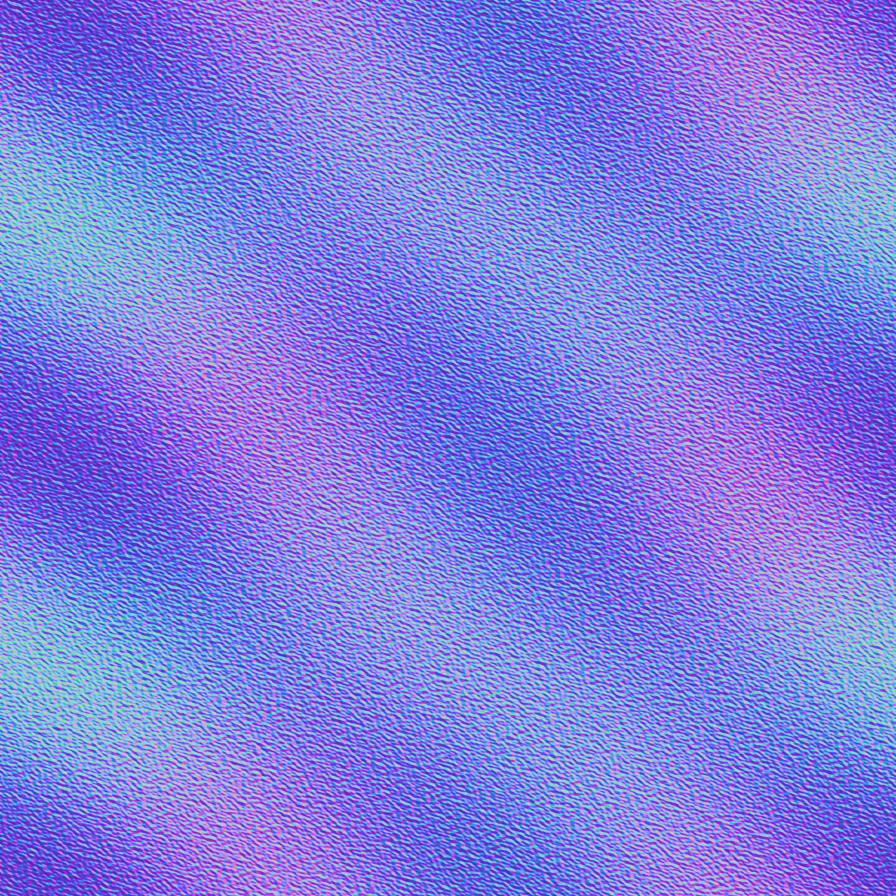
This texture map is drawn by a Shadertoy shader. Its source:

```glsl
// Tangent-space normal map of a finely wrinkled sheet over broad diagonal swells.
// Slopes of a few whole-number waves and of two wrapping layers of leaning
// gradient noise are summed, turned into unit normals and averaged per pixel.

#define GRAIN_CELLS  vec2(180.0, 280.0)  // fine wrinkles per canvas
#define GRAIN_LEAN   75.0                // rows dropped from left to right edge
#define FOLD_CELLS   vec2(115.0, 180.0)  // slightly larger wrinkles
#define FOLD_LEAN    50.0
#define GRAIN_DEPTH  1.0
#define FOLD_DEPTH   0.50
#define SWELL_DEPTH  1.1
#define TILT_GAIN    0.85                // strength of red and green
#define SLOPE_UNIT   256.0               // cell count at which depth equals slope
#define SAMPLES      3                   // smoothing samples per pixel side

const float TAU = 6.2831853;

// Unit gradient at a lattice point; the leaning lattice wraps on the canvas
vec2 latticeGradient(vec2 cell, vec2 cells, float lean, uint seed) {
    float turns = floor(cell.x / cells.x);
    cell -= turns * vec2(cells.x, lean);
    uvec2 c = uvec2(mod(cell + 0.5, cells));
    uint h = c.x * 1973u + c.y * 9277u + seed * 26699u;
    h = (h ^ (h >> 16)) * 73244475u;
    h = (h ^ (h >> 15)) * 73244475u;
    h ^= h >> 16;
    float angle = TAU * float(h & 65535u) / 65536.0;
    return vec2(cos(angle), sin(angle));
}

// Analytic slope of tiling gradient noise, measured on the canvas
vec2 noiseSlope(vec2 uv, vec2 cells, float lean, uint seed) {
    vec2 p = uv * cells + vec2(0.0, lean * uv.x);
    vec2 i = floor(p);
    vec2 f = p - i;
    vec2 u = f * f * f * (f * (f * 6.0 - 15.0) + 10.0);
    vec2 du = 30.0 * f * f * (f * (f - 2.0) + 1.0);

    vec2 ga = latticeGradient(i, cells, lean, seed);
    vec2 gb = latticeGradient(i + vec2(1, 0), cells, lean, seed);
    vec2 gc = latticeGradient(i + vec2(0, 1), cells, lean, seed);
    vec2 gd = latticeGradient(i + vec2(1, 1), cells, lean, seed);
    float a = dot(ga, f);
    float b = dot(gb, f - vec2(1, 0));
    float c = dot(gc, f - vec2(0, 1));
    float d = dot(gd, f - vec2(1, 1));

    vec2 blended = mix(mix(ga, gb, u.x), mix(gc, gd, u.x), u.y);
    vec2 across = mix(vec2(b - a, c - a), vec2(d - c, d - b), u.yx);
    vec2 slope = blended + du * across;
    return (slope * cells + vec2(lean * slope.y, 0.0)) / SLOPE_UNIT;
}

// Slope of one plane wave with whole-number repeats
vec2 waveSlope(vec2 uv, vec2 repeats, float phase, float steepness) {
    return steepness * normalize(repeats) * cos(TAU * (dot(repeats, uv) - phase));
}

// Broad swells: diagonal bands, crossed by level and upright ones
vec2 swellSlope(vec2 uv) {
    vec2 s = waveSlope(uv, vec2(2, 2), 0.60, 0.36);
    s += waveSlope(uv, vec2(0, 2), 0.50, 0.30);
    s += waveSlope(uv, vec2(2, 0), 0.65, 0.17);
    s += waveSlope(uv, vec2(1, 2), 0.55, 0.14);
    s += waveSlope(uv, vec2(-1, 2), 0.45, 0.14);
    return s;
}

// Unit normal of all layers together
vec3 sheetNormal(vec2 uv) {
    vec2 slope = SWELL_DEPTH * swellSlope(uv);
    slope += GRAIN_DEPTH * noiseSlope(uv, GRAIN_CELLS, GRAIN_LEAN, 1u);
    slope += FOLD_DEPTH * noiseSlope(uv, FOLD_CELLS, FOLD_LEAN, 2u);
    return normalize(vec3(slope, 1.0));
}

void mainImage(out vec4 fragColor, in vec2 fragCoord) {
    // Average over the pixel so that steep wrinkles stay smooth
    vec3 normal = vec3(0.0);
    for (int k = 0; k < SAMPLES * SAMPLES; k++) {
        vec2 cell = vec2(k % SAMPLES, k / SAMPLES);
        vec2 offset = (cell + 0.5) / float(SAMPLES) - 0.5;
        normal += sheetNormal((fragCoord + offset) / iResolution.xy);
    }
    normal /= float(SAMPLES * SAMPLES);

    // Encode with softened tilt
    fragColor = vec4(0.5 + 0.5 * normal * vec3(TILT_GAIN, TILT_GAIN, 1.0), 1.0);
}
```
